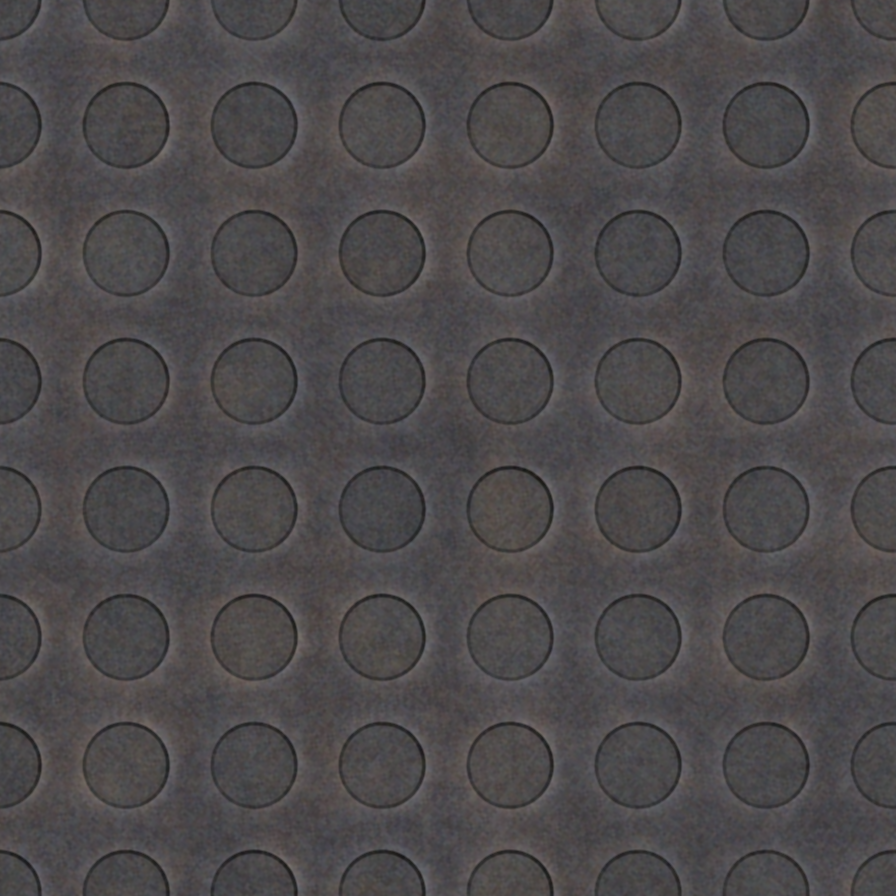
This pattern is drawn by a WebGL 1 fragment shader. Its source:

```glsl
precision highp float;
// Worn dark metal sheet with a square grid of shallow round studs.
// Each cell is a disc distance field with a dark groove and a pale worn halo;
// layered value noise adds rust, cool stains and fine coloured grain.
uniform vec2 u_resolution;

const float REPEATS = 7.0;
const vec2 GRID_SHIFT = vec2(-0.015, 0.020);  // disc centre offset, in cells
const float DISC_RADIUS = 0.335;              // lengths below are in cells
const float GROOVE_WIDTH = 0.016;
const float HALO_REACH = 0.100;
const float RIM_REACH = 0.140;
const float GRAIN_SCALE = 290.0;              // grains across the canvas
const float GRAIN_AMOUNT = 0.085;
const float TINT_AMOUNT = 0.050;              // warm and cool flecks
const vec3 PLATE_COLOR = vec3(0.280, 0.272, 0.285);
const vec3 DISC_COLOR = vec3(0.290, 0.286, 0.294);
const vec3 HALO_TINT = vec3(0.068, 0.064, 0.062);
const vec3 RIM_TINT = vec3(0.058, 0.068, 0.076);
const vec3 RUST_TINT = vec3(0.034, 0.010, -0.014);
const vec3 GROOVE_COLOR = vec3(0.150, 0.146, 0.146);
const vec2 SHADE_DIR = vec2(0.555, 0.832);    // side where the groove is deepest

float hash(vec2 p) {
  return fract(sin(dot(p, vec2(127.1, 311.7))) * 43758.5453);
}

float valueNoise(vec2 p) {
  vec2 i = floor(p);
  vec2 f = fract(p);
  f = f * f * (3.0 - 2.0 * f);
  float low = mix(hash(i), hash(i + vec2(1.0, 0.0)), f.x);
  float high = mix(hash(i + vec2(0.0, 1.0)), hash(i + vec2(1.0, 1.0)), f.x);
  return mix(low, high, f.y);
}

// Octaves are rotated so the lattice does not show
float fbm(vec2 p) {
  float sum = 0.0;
  float amplitude = 0.5;
  for (int i = 0; i < 5; i++) {
    sum += amplitude * valueNoise(p);
    p = mat2(1.6, 1.2, -1.2, 1.6) * p + vec2(17.3, 9.1);
    amplitude *= 0.5;
  }
  return sum;
}

void main() {
  float canvas = min(u_resolution.x, u_resolution.y);
  vec2 p = gl_FragCoord.xy / canvas;
  float pixel = REPEATS / canvas;

  // Cell coordinates, with the disc centred on zero
  vec2 grid = p * REPEATS - GRID_SHIFT + 0.5;
  vec2 cell = floor(grid);
  vec2 local = fract(grid) - 0.5;
  float radius = length(local);
  vec2 dir = local / max(radius, 0.001);
  float dist = radius - DISC_RADIUS;
  float wear = hash(cell + 3.7);
  float tone = hash(cell + 21.4);

  // Wear masks
  float stain = fbm(p * 9.0 + 4.0);
  float rust = smoothstep(0.36, 0.68, fbm(p * 16.0 + 31.0));
  float scuff = fbm(p * 50.0 + 12.0);

  // Plate with a broad halo and a sharper cool rim on the right
  float outside = max(dist, 0.0);
  float halo = exp(-outside / HALO_REACH) * (0.55 + 0.85 * stain);
  float rim = 1.0 - smoothstep(0.0, RIM_REACH, outside);
  rim *= rim * (0.15 + 0.85 * smoothstep(-0.2, 1.0, dir.x)) * mix(0.5, 1.1, wear);
  vec3 plate = PLATE_COLOR + HALO_TINT * halo + RIM_TINT * rim;
  plate += RUST_TINT * rust * (0.45 + 0.55 * halo);

  // Disc faces, each with its own tone and rust
  vec3 disc = DISC_COLOR + (tone - 0.5) * vec3(0.026, 0.022, 0.016);
  disc += RUST_TINT * rust * mix(0.15, 0.75, wear);

  float soft = max(pixel, 0.010);
  vec3 color = mix(disc, plate, smoothstep(-soft, soft, dist));

  // Groove, deeper toward the shaded side
  float groove = 1.0 - smoothstep(0.2 * GROOVE_WIDTH, GROOVE_WIDTH + soft, abs(dist + 0.008));
  float depth = mix(0.56, 1.0, smoothstep(-0.7, 0.9, dot(dir, SHADE_DIR)));
  color = mix(color, GROOVE_COLOR, groove * depth * mix(0.8, 1.0, wear));
  float innerShade = exp(-abs(min(dist, 0.0)) / 0.035) * step(dist, 0.0);
  color -= 0.018 * innerShade * depth;

  // Surface mottling, then grain in brightness and in warm-cool tint
  color += (scuff - 0.48) * 0.060 + (stain - 0.48) * 0.032;
  vec2 turned = mat2(0.8, 0.6, -0.6, 0.8) * p;
  float grain = 0.6 * valueNoise(turned * GRAIN_SCALE) + 0.4 * valueNoise(p * GRAIN_SCALE * 0.8 + 57.0);
  color += (grain - 0.5) * GRAIN_AMOUNT;
  float warm = valueNoise(turned * GRAIN_SCALE * 0.55 + 91.0) - 0.5;
  float green = valueNoise(turned * GRAIN_SCALE * 0.60 + 143.0) - 0.5;
  color += TINT_AMOUNT * (warm * vec3(0.5, 0.0, -0.6) + green * vec3(-0.2, 0.4, -0.2));
  gl_FragColor = vec4(color, 1.0);
}
```
